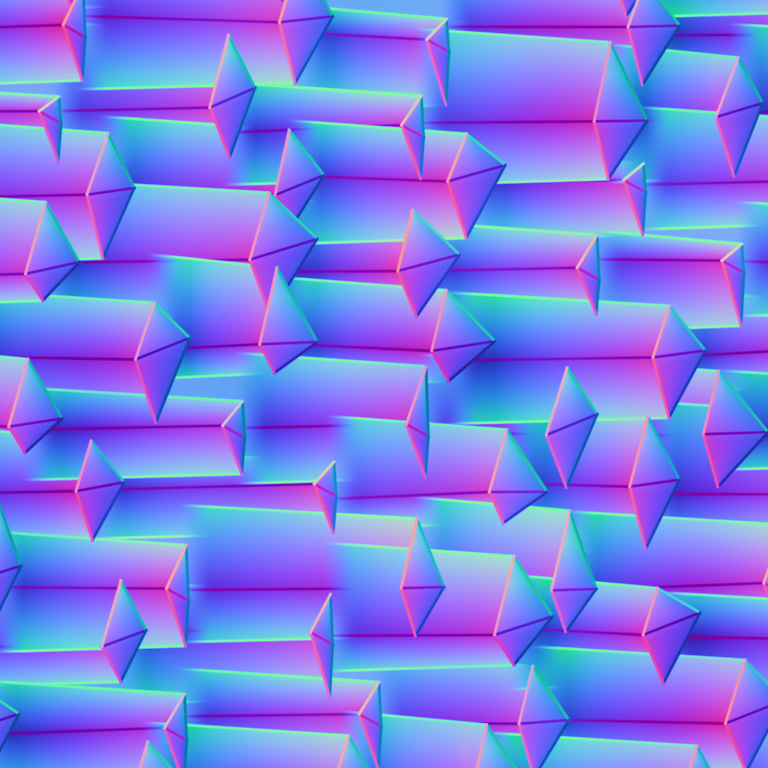
Reproduce this texture map procedurally as a WebGL 2 fragment shader.

```glsl
#version 300 es
precision highp float;

uniform vec2 u_resolution;
out vec4 fragColor;

const vec2 CELL = vec2(0.235, 0.1);       // mean block spacing
const vec2 JITTER = vec2(0.44, 0.26);     // placement scatter, in cells
const float ROW_DRIFT = 0.3;              // vertical scatter of whole rows
const float SLIM_SHARE = 0.34;            // share of narrow end caps
const float LINE_HALF = 0.0017;           // half width of an edge line
const float SOFT = 0.0014;                // edge smoothing
const float LINE_TILT = 0.955;            // steepness of edge lines
const float TOP_TAPER = 0.018;            // widening of bodies to the left
const float BOTTOM_TAPER = 0.008;
const float RIDGE_LEAN = 0.022;
const float FADE = 0.05;                  // soft left end of bodies
const float RIDGE_TILT = -0.62;           // vertical slope at the ridge
const float RIM_TILT = 0.66;              // vertical slope at the rims
const vec2 BASE_SLOPE = vec2(-0.1, 0.3);  // ground between blocks
const float NOISE_SCALE = 5.0;
const float NOISE_GAIN = 0.34;

struct Block { vec2 left, top, right, bottom; };

vec4 hash4(vec2 p) {
    vec4 q = vec4(dot(p, vec2(127.1, 311.7)), dot(p, vec2(269.5, 183.3)),
                  dot(p, vec2(419.2, 371.9)), dot(p, vec2(83.7, 241.1)));
    return fract(sin(q) * 43758.55);
}

float gradientDot(vec2 corner, vec2 p) {
    return dot(hash4(corner).xy * 2.0 - 1.0, p - corner);
}

float gradientNoise(vec2 p) {
    vec2 i = floor(p), f = p - i;
    vec2 w = f * f * f * (f * (f * 6.0 - 15.0) + 10.0);
    vec2 e = vec2(1.0, 0.0);
    return mix(mix(gradientDot(i, p), gradientDot(i + e, p), w.x),
               mix(gradientDot(i + e.yx, p), gradientDot(i + e.xx, p), w.x), w.y);
}

// Neighbouring rows are offset by about half a cell
vec2 rowOffset(float row) {
    vec2 h = hash4(vec2(row, 9.0)).xy;
    return vec2(fract(0.5 * row + 0.35 * h.x), 0.5 + ROW_DRIFT * (h.y - 0.5));
}

Block makeBlock(vec2 cell) {
    vec4 a = hash4(cell), b = hash4(cell + 57.0);
    vec2 left = (cell + rowOffset(cell.y) + JITTER * (a.xy - 0.5)) * CELL;
    bool slim = b.z < SLIM_SHARE;
    vec2 top = slim ? vec2(0.026, mix(0.018, 0.078, a.w))
                    : vec2(mix(0.018, 0.03, a.z), mix(0.06, 0.105, a.w));
    vec2 bottom = slim ? vec2(0.025, -mix(0.058, 0.088, b.x))
                       : vec2(mix(0.017, 0.027, b.w), -mix(0.034, 0.084, b.x));
    vec2 right = slim ? vec2(0.029, -0.016)
                      : vec2(mix(0.055, 0.088, b.y), mix(-0.004, 0.03, b.w));
    return Block(left, left + top, left + right, left + bottom);
}

// Position on the line through a and b at height y or at distance x
float edgeX(vec2 a, vec2 b, float y) { return mix(a.x, b.x, (y - a.y) / (b.y - a.y)); }
float edgeY(vec2 a, vec2 b, float x) { return mix(a.y, b.y, (x - a.x) / (b.x - a.x)); }

float leftEdge(Block k, float y) { return edgeX(k.left, y > k.left.y ? k.top : k.bottom, y); }
float rightEdge(Block k, float y) { return edgeX(k.right, y > k.right.y ? k.top : k.bottom, y); }
float inside(float d) { return smoothstep(-SOFT, SOFT, d); }

// Bevel line whose slope follows from its direction
void paintLine(inout vec2 slope, vec2 p, vec2 a, vec2 b, float strength) {
    vec2 d = b - a, q = p - a;
    float dist = length(q - d * clamp(dot(q, d) / dot(d, d), 0.0, 1.0));
    slope = mix(slope, LINE_TILT * normalize(d.yx), strength * inside(LINE_HALF - dist));
}

// Long body running left to the previous block
void paintBody(inout vec2 slope, vec2 p, Block k, Block prev, float lean) {
    float start = prev.left.x + 0.012;
    vec2 topStart = vec2(start, k.top.y + TOP_TAPER);
    vec2 ridgeStart = vec2(start, k.left.y + RIDGE_LEAN * lean);
    vec2 bottomStart = vec2(start, k.bottom.y - BOTTOM_TAPER);
    float topY = edgeY(topStart, k.top, p.x);
    float ridgeY = edgeY(ridgeStart, k.left, p.x);
    float bottomY = edgeY(bottomStart, k.bottom, p.x);
    float rise = p.y - ridgeY;
    float v = clamp(rise / ((rise > 0.0 ? topY : bottomY) - ridgeY), 0.0, 1.0);
    float span = max(k.left.x - prev.right.x, 0.03);
    float t = clamp((p.x - prev.right.x) / span, 0.0, 1.0), s = 1.0 - t;
    // Pink before the cap, teal behind the previous one
    float pink = 0.56 * t * t * t * (1.0 - 0.6 * v);
    float teal = 0.66 * s * s * s;
    vec2 shade = vec2(0.12 + pink - teal - 0.1 * v, mix(RIDGE_TILT, RIM_TILT, v));
    float fade = smoothstep(start, start + FADE, p.x);
    float cover = inside(min(topY - p.y, p.y - bottomY)) * inside(leftEdge(k, p.y) - p.x);
    slope = mix(slope, shade, cover * fade);
    paintLine(slope, p, topStart, k.top, fade);
    paintLine(slope, p, bottomStart, k.bottom, fade);
    paintLine(slope, p, k.left, ridgeStart, fade);
}

// Four-sided end cap with a crease from left to right
void paintCap(inout vec2 slope, vec2 p, Block k) {
    float xl = leftEdge(k, p.y), xr = rightEdge(k, p.y);
    float u = clamp((p.x - xl) / max(xr - xl, SOFT), 0.0, 1.0);
    float rise = p.y - edgeY(k.left, k.right, p.x);
    float lift = mix(-0.42, 0.42, clamp(rise / 0.07 + 0.15, 0.0, 1.0));
    float cover = inside(min(p.x - xl, xr - p.x)) * inside(min(k.top.y - p.y, p.y - k.bottom.y));
    slope = mix(slope, vec2(mix(0.42, -0.56, u) - 0.25 * lift, lift + 0.1 * u), cover);
    paintLine(slope, p, k.right, k.left, 0.9);
    paintLine(slope, p, k.top, k.right, 1.0);
    paintLine(slope, p, k.right, k.bottom, 1.0);
    paintLine(slope, p, k.bottom, k.left, 1.0);
    paintLine(slope, p, k.left, k.top, 1.0);
}

void main() {
    vec2 p = gl_FragCoord.xy / u_resolution.y;
    vec2 slope = BASE_SLOPE;
    // Lower bodies, upper bodies, then all caps
    for (int layer = 0; layer < 3; layer++)
    for (int j = 2; j >= -2; j--) {
        float row = floor(p.y / CELL.y) + float(j);
        float column = floor(p.x / CELL.x - rowOffset(row).x);
        for (int i = 2; i >= -1; i--) {
            vec2 cell = vec2(column + float(i), row);
            vec4 pick = hash4(cell + 23.0);
            if (layer < 2 && step(0.5, pick.y) != float(layer)) continue;
            Block k = makeBlock(cell);
            if (layer == 2) paintCap(slope, p, k);
            else paintBody(slope, p, k, makeBlock(cell - vec2(1.0, 0.0)), pick.x - 0.5);
        }
    }
    // Slow undulation, then slope encoded as a surface normal
    vec2 q = p * NOISE_SCALE;
    slope += NOISE_GAIN * vec2(gradientNoise(q), gradientNoise(q + 31.0));
    slope /= max(1.0, length(slope) / 0.97);
    fragColor = vec4(vec3(slope, sqrt(1.0 - dot(slope, slope))) * 0.5 + 0.5, 1.0);
}
```
